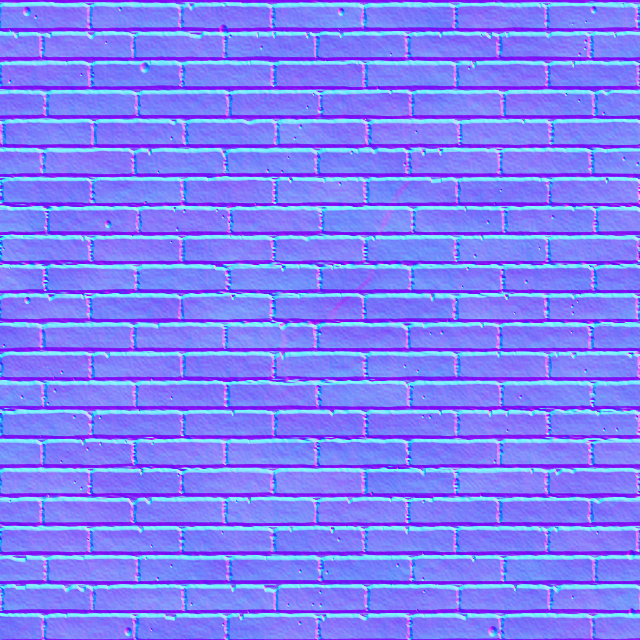
Reproduce this texture map procedurally as a WebGL 2 fragment shader.

```glsl
#version 300 es
precision highp float;
// Normal map of a worn brick wall in running bond, seven bricks by twenty-two courses.

uniform vec2 u_resolution;
out vec4 fragColor;

// Layout: lengths are in course heights
const float COLUMNS = 7.0;
const float COURSES = 22.0;
const float BRICK_LENGTH = COURSES / COLUMNS;
const float COURSE_SHIFT = 0.10;
const float BOND_SHIFT = 0.49;
const float BOND_JITTER = 0.06;

// Relief
const float BED_DEPTH = 0.22;
const float HEAD_DEPTH = 0.11;
const float LOWER_BEVEL = 0.10;
const float UPPER_BEVEL = 0.12;
const float SIDE_BEVEL = 0.075;
const float CORNER_DROP = 0.07;
const float EDGE_WEAR = 0.06;
const float GRAIN = 0.012;
const float MORTAR_GRIT = 0.26;
const float PIT_DEPTH = 0.16;
const float CRACK_STEP = 0.055;
const float SAMPLE_STEP = 0.022;

// Face tilt, broad unevenness and colour encoding
const float TILT_LOW = 0.14;
const float TILT_HIGH = -0.17;
const float BRICK_TILT = 0.10;
const float UNEVENNESS = 0.20;
const vec2 FLAT_RG = vec2(0.495, 0.505);
const float FLAT_BLUE = 0.985;

float hash(vec2 p) {
    return fract(sin(dot(p, vec2(127.1, 311.7))) * 43758.5453);
}

float noise(vec2 p) {
    vec2 i = floor(p), f = fract(p);
    f = f * f * (3.0 - 2.0 * f);
    return mix(mix(hash(i), hash(i + vec2(1, 0)), f.x),
               mix(hash(i + vec2(0, 1)), hash(i + vec2(1, 1)), f.x), f.y);
}

// Returns position inside the brick (xy) and its wrapped index (zw)
vec4 brickAt(vec2 p) {
    float y = p.y + COURSE_SHIFT;
    float course = floor(y);
    float jitter = (hash(vec2(course, 4.0)) - 0.5) * BOND_JITTER;
    float shift = (mod(course, 2.0) < 0.5 ? BOND_SHIFT : 0.0) + jitter;
    float x = p.x / BRICK_LENGTH - shift;
    return vec4(fract(x) * BRICK_LENGTH, fract(y), mod(floor(x), COLUMNS), course);
}

// Round holes: very few large ones, and small ones in clusters
float pits(vec2 p) {
    float depth = 0.0;
    for (int i = 0; i < 2; i++) {
        float fine = float(i);
        vec2 q = p * mix(1.5, 4.5, fine) + 17.0 * fine;
        vec2 cell = floor(q);
        float cluster = smoothstep(0.68, 0.9, noise(p * 0.35 + 8.0));
        float chance = mix(0.005, 0.002 + 0.06 * cluster, fine);
        float present = step(hash(cell + 3.3), chance);
        vec2 center = 0.35 + 0.3 * vec2(hash(cell + 5.1), hash(cell + 9.7));
        float radius = mix(0.14, 0.26, hash(cell + 2.9));
        float d = length((fract(q) - center) * vec2(1.0, 0.85));
        depth += present * PIT_DEPTH * mix(1.0, 0.5, fine) * (1.0 - smoothstep(0.3 * radius, radius, d));
    }
    return depth;
}

// Slanting broken cracks near the centre, as soft steps in height
float cracks(vec2 p) {
    float drop = 0.0;
    for (float i = 0.0; i < 2.0; i++) {
        float path = 6.0 + 1.6 * i + 0.38 * p.y + 1.1 * (noise(vec2(p.y * 0.8, i * 9.0)) - 0.5);
        float reach = smoothstep(8.0, 10.0, p.y) * (1.0 - smoothstep(14.0, 19.0, p.y));
        float broken = smoothstep(0.4, 0.65, noise(vec2(p.y * 0.6, 30.0 + i)));
        drop += CRACK_STEP * reach * broken * smoothstep(-0.14, 0.14, p.x - path);
    }
    return drop;
}

float height(vec2 p) {
    vec4 b = brickAt(p);
    float side = min(b.x, BRICK_LENGTH - b.x);

    // Worn edges: ragged above, steadier below, with bevels of uneven width
    float wear = noise(vec2(p.x * 2.3, b.w * 7.0)) * 0.5 + noise(vec2(p.x * 9.0, b.w * 5.0 + 2.5)) * 0.5 - 0.5;
    float chip = 0.12 * smoothstep(0.88, 1.0, noise(vec2(p.x * 3.5, b.w * 11.0 + 40.0)));
    float corner = CORNER_DROP * (1.0 - smoothstep(0.0, 0.22, side));
    float uneven = 0.7 + 0.6 * noise(vec2(p.x * 0.9, b.w * 3.0 + 0.5));
    float lower = (b.y - 0.03 - 0.4 * EDGE_WEAR * wear - 0.3 * corner) / (LOWER_BEVEL * uneven);
    float upper = (0.99 - EDGE_WEAR * wear - corner - chip - b.y) / (UPPER_BEVEL * uneven);
    upper = clamp(upper, 0.0, 1.0);
    upper = mix(upper, upper * (2.0 - upper), 0.7);
    float bed = clamp(min(lower, upper), 0.0, 1.0);
    float head = clamp((side - 0.01 + 0.08 * (noise(p * vec2(4.0, 9.0)) - 0.5)) / SIDE_BEVEL, 0.0, 1.0);
    float h = min(BED_DEPTH * bed, BED_DEPTH - HEAD_DEPTH * (1.0 - head));

    // Gritty mortar in patches, strongest in the middle courses
    float middle = 1.0 - smoothstep(3.0, 9.0, abs(p.y - 10.5));
    float patchy = smoothstep(0.4, 0.7, noise(p * vec2(0.35, 1.0) + 21.0));
    float mortar = 1.0 - min(bed, head);
    h += MORTAR_GRIT * mortar * (0.25 + 0.75 * patchy * middle) * (noise(p * vec2(5.0, 16.0)) - 0.5);

    // Face grain, pits and cracks
    h += GRAIN * (noise(p * 12.0) - 0.5) + 2.0 * GRAIN * (noise(p * vec2(3.0, 4.0)) - 0.5);
    return h - pits(p) - cracks(p);
}

void main() {
    vec2 p = gl_FragCoord.xy / u_resolution * COURSES;
    vec2 e = vec2(SAMPLE_STEP, 0.0);
    vec2 slope = vec2(height(p - e.xy) - height(p + e.xy),
                      height(p - e.yx) - height(p + e.yx)) / (2.0 * SAMPLE_STEP);

    // Bowed faces, each brick set a little differently, on an uneven wall
    vec4 b = brickAt(p);
    slope.y += mix(TILT_LOW, TILT_HIGH, b.y) + BRICK_TILT * (hash(b.zw) - 0.5);
    slope.x += 0.7 * BRICK_TILT * (hash(b.zw + 6.0) - 0.5);
    vec2 broad = vec2(noise(p * vec2(0.6, 0.9) + 50.0), noise(p * vec2(0.5, 0.8) + 80.0));
    slope += UNEVENNESS * (broad - 0.5);

    vec2 n = slope / sqrt(0.93 + dot(slope, slope));
    float blue = FLAT_BLUE - 0.03 * max(-n.y, 0.0) - 0.35 * smoothstep(3.0, 6.0, length(slope));
    fragColor = vec4(FLAT_RG + 0.5 * n, blue, 1.0);
}
```
